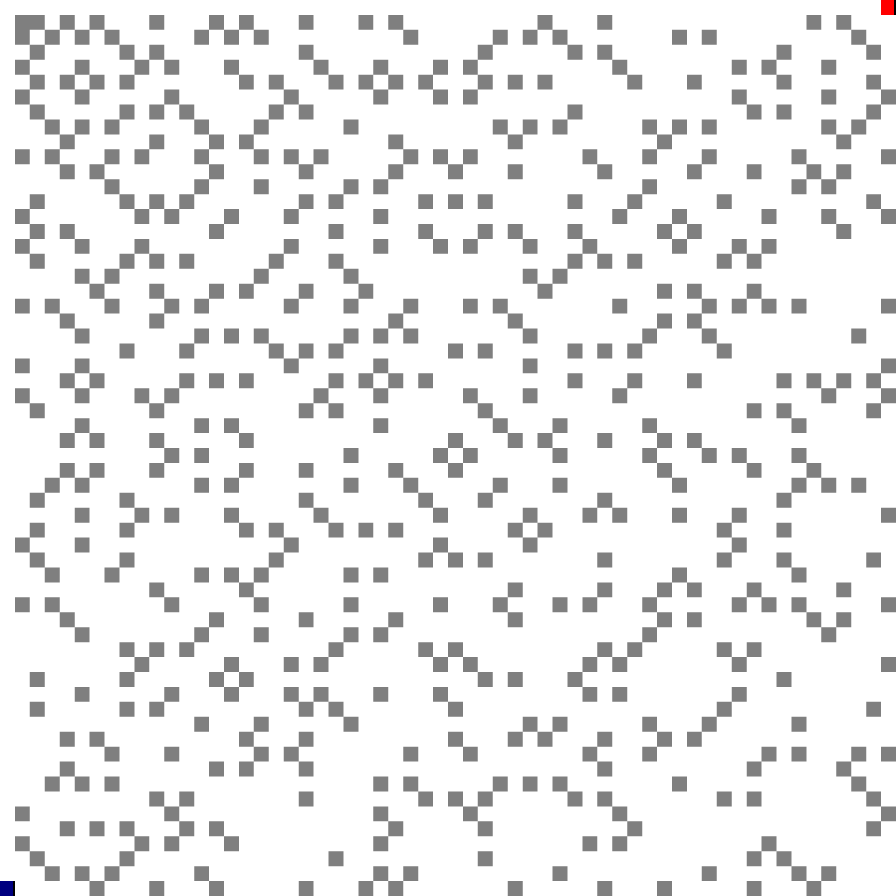
Reproduce this pattern procedurally as a WebGL 2 fragment shader.

```glsl
#version 300 es
precision highp float;

uniform vec2 u_resolution;
out vec4 fragColor;

const float GRID = 60.0;          // cells along each side
const int SUBSAMPLES = 4;         // antialiasing samples per axis
const float SLIVER = 0.13;        // dark strip width, in cells
const vec3 PAPER = vec3(1.0);
const vec3 INK = vec3(0.498);
const vec3 RED = vec3(1.0, 0.0, 0.0);
const vec3 NAVY = vec3(0.0, 0.0, 0.5);
const vec3 BLACK = vec3(0.0);

// Trial division by odd numbers
bool isPrime(int n) {
    if (n < 4) return n > 1;
    if (n % 2 == 0) return false;
    for (int d = 3; d * d <= n; d += 2) {
        if (n % d == 0) return false;
    }
    return true;
}

// Cells whose squared distance from the upper left cell is prime
vec3 cellColor(vec2 gridPos) {
    ivec2 cell = ivec2(floor(gridPos));
    int last = int(GRID) - 1;

    // Marked corners with a dark right edge
    bool redCorner = cell == ivec2(last, 0);
    bool navyCorner = cell == ivec2(0, last);
    if (redCorner || navyCorner) {
        if (fract(gridPos.x) > 1.0 - SLIVER) return BLACK;
        return redCorner ? RED : NAVY;
    }

    int norm = cell.x * cell.x + cell.y * cell.y;
    return isPrime(norm) ? INK : PAPER;
}

void main() {
    // Box filter over the pixel
    vec3 sum = vec3(0.0);
    for (int j = 0; j < SUBSAMPLES; j++) {
        for (int i = 0; i < SUBSAMPLES; i++) {
            vec2 offset = (vec2(i, j) + 0.5) / float(SUBSAMPLES) - 0.5;
            vec2 uv = (gl_FragCoord.xy + offset) / u_resolution;
            sum += cellColor(vec2(uv.x, 1.0 - uv.y) * GRID);
        }
    }
    fragColor = vec4(sum / float(SUBSAMPLES * SUBSAMPLES), 1.0);
}
```
